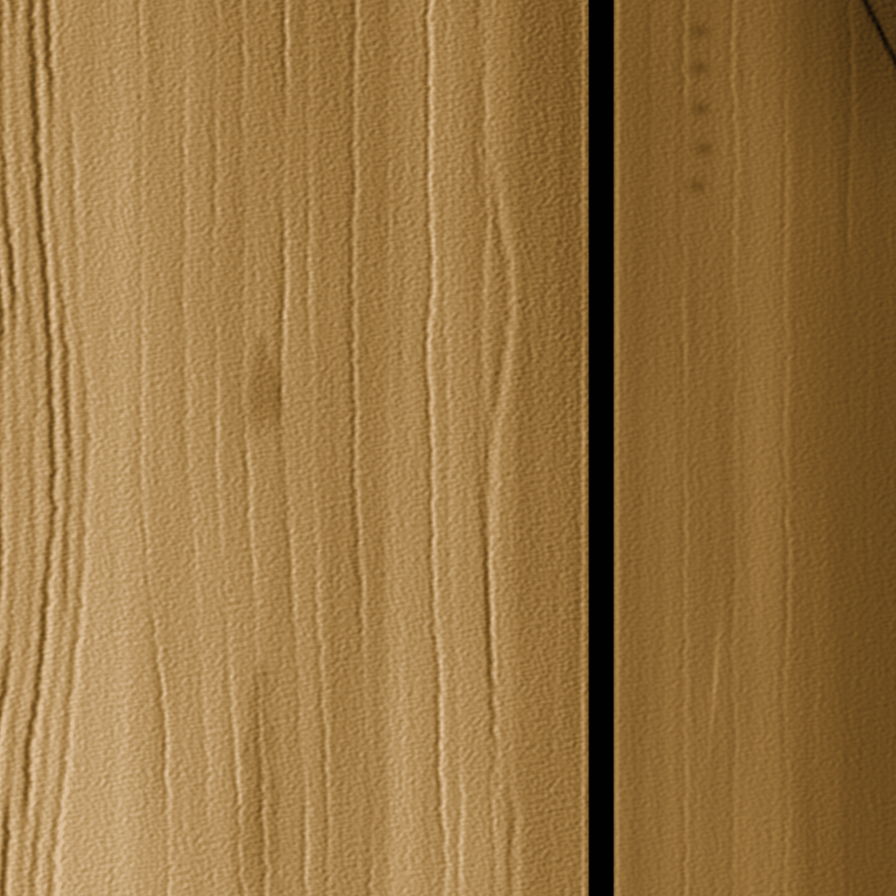
Reproduce this texture procedurally as a Shadertoy shader.

```glsl
// Two weathered wooden planks with a black gap between them.
// A scalar tone is built from broad light, streaks, embossed grooves and fine
// grain made of gradient noise, then coloured by a ramp of browns.

const float GAP_LEFT = 0.657;
const float GAP_RIGHT = 0.685;

vec2 hashGradient(vec2 cell) {
    vec3 h = fract(cell.xyx * vec3(0.1031, 0.1030, 0.0973));
    h += dot(h, h.yzx + 33.33);
    return fract((h.xx + h.yz) * h.zy) * 2.0 - 1.0;
}

float gradientNoise(vec2 p) {
    vec2 i = floor(p), f = p - i;
    vec2 u = f * f * f * (f * (f * 6.0 - 15.0) + 10.0);
    vec2 e = vec2(0.0, 1.0);
    float low = mix(dot(hashGradient(i), f), dot(hashGradient(i + e.yx), f - e.yx), u.x);
    float high = mix(dot(hashGradient(i + e), f - e), dot(hashGradient(i + 1.0), f - 1.0), u.x);
    return mix(low, high, u.y);
}

float bump(float d, float width) {
    return exp(-d * d / (width * width));
}

// Tone 0..4 spans the wood colours, negative tones fall to shadow
vec3 woodRamp(float tone) {
    vec3 c = mix(vec3(0.02, 0.01, 0.01), vec3(0.35, 0.24, 0.09), clamp(tone * 0.5 + 1.0, 0.0, 1.0));
    c = mix(c, vec3(0.47, 0.33, 0.14), clamp(tone, 0.0, 1.0));
    c = mix(c, vec3(0.61, 0.46, 0.24), clamp(tone - 1.0, 0.0, 1.0));
    c = mix(c, vec3(0.72, 0.58, 0.38), clamp(tone - 2.0, 0.0, 1.0));
    return mix(c, vec3(0.83, 0.71, 0.55), clamp(tone - 3.0, 0.0, 1.3));
}

// Ragged vertical line: shaded on its left flank, lit on its right flank
float groove(vec2 p, float center, float width, float seed, float dark, float light) {
    float ragged = 0.004 * gradientNoise(vec2(seed, p.y * 75.0))
                 + 0.008 * gradientNoise(vec2(seed + 5.3, p.y * 7.0));
    float d = p.x - center - ragged;
    float fade = 0.25 + 0.75 * smoothstep(-0.25, 0.25, gradientNoise(vec2(seed + 9.1, p.y * 5.0)));
    return fade * (light * bump(d - 1.7 * width, width) - dark * bump(d, width));
}

// Dark pointed patch of late wood, widening downward from its tip
float flame(vec2 p, vec2 tip, float width, float len) {
    float down = (tip.y - p.y) / len;
    float halfWidth = width * sqrt(clamp(down, 0.0, 1.0));
    float ragged = 0.012 * gradientNoise(p * vec2(30.0, 22.0));
    float inside = 1.0 - smoothstep(-0.003, 0.004, abs(p.x - tip.x) + ragged - halfWidth);
    return inside * smoothstep(0.0, 0.06, down) * (1.0 - smoothstep(0.6, 1.0, down));
}

float streaks(vec2 p) {
    return 0.75 * gradientNoise(p * vec2(26.0, 1.1))
         + 0.65 * gradientNoise(p * vec2(85.0, 2.5) + 17.0)
         + 0.55 * gradientNoise(p * vec2(190.0, 7.0) + 41.0);
}

float embossedGrain(vec2 p) {
    vec2 q = vec2(p.x * 165.0 + p.y * 45.0, p.y * 210.0 - p.x * 40.0);
    return gradientNoise(q) - gradientNoise(q + vec2(0.5, -0.4));
}

float leftPlank(vec2 p) {
    float tone = mix(3.1, 2.4, smoothstep(0.1, 0.3, p.x)) - 0.25 * smoothstep(0.32, 0.4, p.x);
    tone += 0.45 * smoothstep(0.427, 0.437, p.x) - 1.15 * smoothstep(0.5, 0.65, p.x);
    tone += mix(0.3, -0.35, p.y) + 0.6 * streaks(p);
    tone -= 0.65 * flame(p, vec2(0.292, 0.63), 0.022, 0.13);
    tone -= 0.5 * flame(p, vec2(0.29, 0.27), 0.028, 0.36);

    // Deep bowed grooves by the left border
    float bow = -0.035 * (1.0 - smoothstep(0.0, 0.42, p.y)) - 0.022 * smoothstep(0.5, 1.0, p.y);
    for (int i = 0; i < 6; i++) {
        float k = float(i);
        float depth = i < 5 ? 2.5 : 1.2;
        tone += groove(p, 0.0 + 0.0185 * k + bow, 0.0042, k + 0.37, depth, 0.9);
    }
    // Finer grooves that lean right toward the bottom
    float lean = 1.0 - smoothstep(0.0, 0.6, p.y);
    for (int i = 0; i < 11; i++) {
        float k = float(i);
        float center = 0.158 + 0.0385 * k + 0.012 * hashGradient(vec2(k, 3.0)).x;
        float depth = 0.75 + 0.45 * hashGradient(vec2(k, 8.0)).y;
        center += lean * mix(0.032, 0.012, k / 10.0);
        tone += groove(p, center, 0.0032, k + 20.37, depth, depth + 0.25);
    }
    // Swelling pair of ridges near the gap
    float swell = 0.025 * bump(p.y - 0.66, 0.14) + 0.03 * lean;
    tone += groove(p, 0.532 + 0.4 * lean * 0.06, 0.0036, 51.4, 1.5, 0.9);
    tone += groove(p, 0.538 + swell, 0.0055, 57.4, 0.8, 0.8);
    return tone + 1.1 * bump(p.x - GAP_LEFT + 0.006, 0.0025);
}

float rightPlank(vec2 p) {
    float tone = 1.45 - 0.85 * smoothstep(0.84, 1.0, p.x) + mix(0.15, -0.2, p.y);
    tone -= 0.8 * smoothstep(0.25, 0.0, length(p - 1.0));
    tone += 0.4 * streaks(p + 3.0);
    tone += 0.35 * bump(p.x - 0.85, 0.025);
    for (int i = 0; i < 4; i++) {
        float k = float(i);
        float center = 0.76 + 0.06 * k + 0.01 * hashGradient(vec2(k, 14.0)).x;
        tone += groove(p, center, 0.003, k + 70.37, 0.25, 0.5);
    }
    // Small pits in a column, one pale sliver and a corner crack
    for (int i = 0; i < 5; i++) {
        vec2 pit = vec2(0.782, 0.795 + 0.042 * float(i)) + 0.005 * hashGradient(vec2(i, 31));
        vec2 d = (p - pit) / vec2(0.009, 0.007);
        tone -= 0.7 * exp(-dot(d, d));
    }
    tone += 0.9 * bump(p.x - 0.795 - 0.08 * (p.y - 0.2), 0.003) * bump(p.y - 0.24, 0.06);
    tone -= 1.3 * bump(p.x - 0.965 - 0.5 * (1.0 - p.y), 0.004);
    return tone + 0.9 * bump(p.x - GAP_RIGHT - 0.004, 0.003);
}

void mainImage(out vec4 fragColor, in vec2 fragCoord) {
    vec2 p = fragCoord / iResolution.xy;
    bool onLeft = p.x < 0.5 * (GAP_LEFT + GAP_RIGHT);
    float tone = onLeft ? leftPlank(p) : rightPlank(p);
    tone += (onLeft ? 0.95 : 0.5) * embossedGrain(p);

    // Cut the gap with softened edges
    float soft = max(0.0015, 1.0 / iResolution.x);
    float gap = smoothstep(-soft, soft, p.x - GAP_LEFT) * smoothstep(-soft, soft, GAP_RIGHT - p.x);
    fragColor = vec4(mix(woodRamp(tone), vec3(0.005, 0.003, 0.003), gap), 1.0);
}
```
